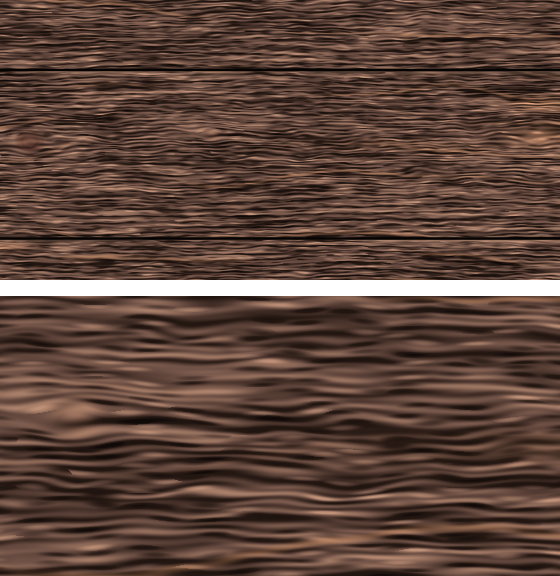
Top, the full canvas; bottom, a detail of the centre.
Reproduce this texture procedurally as a Shadertoy shader.

```glsl
// Weathered dark timber: three horizontal planks split by two thin seams.
// Layered sines and knots bend a grain coordinate; fine wavy lines, stretched
// cells and raised ledges follow it and are shaded by a brown ramp.

const float PLANK_HEIGHT = 0.602;
const float FIRST_SEAM = 0.148;
const float TAU = 6.28318;
const vec3 DEEP = vec3(0.06, 0.035, 0.03);
const vec3 DARK = vec3(0.14, 0.09, 0.07);
const vec3 BROWN = vec3(0.40, 0.29, 0.25);
const vec3 PALE = vec3(0.75, 0.57, 0.47);
const vec3 GOLD = vec3(0.70, 0.48, 0.33);
const vec3 KNOT_RED = vec3(0.27, 0.15, 0.12);

float hash(vec2 p) {
    vec3 q = fract(vec3(p.xyx) * 0.1031);
    q += dot(q, q.yzx + 33.33);
    return fract((q.x + q.y) * q.z);
}

float noise(vec2 p) {
    vec2 i = floor(p), f = fract(p);
    f = f * f * (3.0 - 2.0 * f);
    float low = mix(hash(i), hash(i + vec2(1, 0)), f.x);
    float high = mix(hash(i + vec2(0, 1)), hash(i + vec2(1, 1)), f.x);
    return mix(low, high, f.y);
}

// Cellular noise: x = distance to the nearest point, y = random value of its cell
vec2 cells(vec2 p) {
    vec2 i = floor(p), nearest = vec2(9.0, 0.0);
    for (int y = -1; y <= 1; y++)
    for (int x = -1; x <= 1; x++) {
        vec2 c = i + vec2(x, y);
        vec2 point = c + 0.15 + 0.7 * vec2(hash(c), hash(c + 57.3));
        float d = distance(p, point);
        if (d < nearest.x) nearest = vec2(d, hash(c + 91.7));
    }
    return nearest;
}

float waves(vec2 p) {
    return 0.5 * sin(1.7 * p.x + 5.0 * p.y)
         + 0.3 * sin(4.1 * p.x - 9.0 * p.y + 1.0)
         + 0.2 * sin(9.3 * p.x + 17.0 * p.y + 2.0);
}

float bump(float x, float center, float width) {
    return 1.0 - smoothstep(0.0, width, abs(x - center));
}

float glow(vec2 p, vec2 center, vec2 size) {
    vec2 d = (p - center) / size;
    return exp(-dot(d, d));
}

// Spreads the grain so that it flows around a knot
float bend(vec2 p, vec2 center, vec2 size) {
    return -0.5 * (p.y - center.y) * glow(p, center, size);
}

vec3 woodRamp(float t) {
    vec3 c = mix(DEEP, DARK, smoothstep(-0.12, 0.14, t));
    c = mix(c, BROWN, clamp((t - 0.14) / 0.26, 0.0, 1.0));
    return mix(c, PALE, clamp((t - 0.40) / 0.35, 0.0, 1.0));
}

void mainImage(out vec4 fragColor, in vec2 fragCoord) {
    vec2 p = fragCoord / iResolution.y;

    // Plank number and height above its lower seam
    float plank = floor((p.y - FIRST_SEAM) / PLANK_HEIGHT);
    float h = p.y - FIRST_SEAM - plank * PLANK_HEIGHT;
    float below = PLANK_HEIGHT - h;
    float seamDist = min(h, below);
    float edge = 1.0 - smoothstep(0.07, 0.20, seamDist);

    // Grain coordinate
    vec2 bigKnot = vec2(0.105, 0.492), smallKnot = vec2(0.755, 0.523);
    vec2 sideKnot = vec2(1.94, 0.515), lowKnot = vec2(0.95, 0.105);
    float v = p.y + plank * 3.7 + 0.012 * waves(p + plank * 2.3);
    v += bend(p, bigKnot, vec2(0.17, 0.08)) + bend(p, smallKnot, vec2(0.05, 0.03));
    v += bend(p, sideKnot, vec2(0.20, 0.06)) + bend(p, lowKnot, vec2(0.05, 0.025));
    v += 0.0012 * sin(55.0 * p.x + 4.0 * sin(37.0 * v));
    v += (1.0 - 0.6 * edge) * 0.007 * noise(vec2(13.0 * p.x, 20.0 * v));

    // Faint stains, long fibres and fine wavy lines
    float stain = noise(vec2(2.2 * p.x, 9.0 * v) + 4.0);
    float streak = noise(vec2(3.5 * p.x, 60.0 * v) + 11.0);
    float fibre = noise(vec2(13.0 * p.x, 165.0 * v) + 23.0);
    float drift = noise(vec2(10.0 * p.x, 34.0 * v) + 43.0);
    float line = sin(TAU * (82.0 * v + 1.3 * drift));
    float lineAmount = (1.0 - 0.5 * edge) * (0.06 + 0.10 * noise(vec2(15.0 * p.x, 50.0 * v)));
    float tone = 0.365 + 0.10 * (stain - 0.5) + 0.19 * (streak - 0.5) + 0.42 * (fibre - 0.5);
    tone += lineAmount * line;

    // Short dark pores and pale scratches
    vec2 pore = cells(vec2(16.0 * p.x, 115.0 * v));
    float dash = 1.0 - smoothstep(0.05, 0.48, pore.x);
    tone += dash * (0.22 * step(pore.y, 0.18) - 0.17 * step(0.5, pore.y));

    // Close growth rings, strongest towards the plank edges
    float ring = fract(42.0 * v + 1.5 * noise(vec2(1.6 * p.x, 8.0 * v)));
    float ringAmount = (0.12 + 0.88 * edge) * (0.5 + 0.5 * noise(vec2(2.5 * p.x, 30.0 * v) + 7.0));
    tone += ringAmount * (0.16 * bump(ring, 0.62, 0.28) - 0.24 * bump(ring, 0.27, 0.23));

    // Sparse raised ledges: a shadow under a golden lip
    float level = 10.0 * v + 1.2 * noise(vec2(2.5 * p.x, 4.0 * v) + 31.0);
    float ledge = fract(level);
    float worn = smoothstep(0.45, 0.72, noise(vec2(2.4 * p.x, 7.3 * floor(level))));
    tone -= 0.18 * worn * bump(ledge, 0.27, 0.10);
    float lip = worn * bump(ledge, 0.37, 0.07) * (0.3 + 0.7 * fibre);

    // Warm bare patches
    float bare = glow(p, vec2(1.94, 0.63), vec2(0.12, 0.03)) + glow(p, sideKnot, vec2(0.13, 0.04));
    bare += 0.6 * glow(p, vec2(1.48, 0.475 + 0.01 * sin(6.0 * p.x)), vec2(0.33, 0.02));
    bare += 0.8 * glow(p, vec2(0.02, 0.12), vec2(0.10, 0.02));
    bare += 0.35 * glow(p, smallKnot, vec2(0.03, 0.025));
    tone += 0.12 * bare * (0.5 + streak);
    vec3 color = mix(woodRamp(tone), GOLD * (0.35 + 1.5 * tone), 0.4 * min(bare, 1.0));
    color = mix(color, GOLD, 0.6 * lip);

    // Dark knot heart with faint circles
    float r = length((p - bigKnot) / vec2(0.065, 0.058)) + 0.3 * drift;
    float heart = 1.0 - smoothstep(0.6, 1.2, r);
    color = mix(color, KNOT_RED * (0.6 + 0.1 * sin(20.0 * r) + 0.9 * fibre), 0.55 * heart);

    // Lit upper plank edge, shaded lower edge and black seam
    float lit = exp(-pow(below / 0.016, 2.0)) * smoothstep(0.25, 0.75, noise(vec2(5.0 * p.x, plank * 9.0)));
    color = mix(color, PALE * (0.6 + 0.5 * streak), 0.7 * lit);
    color *= 1.0 - 0.4 * exp(-h / 0.007);
    color = mix(DEEP * 0.4, color, smoothstep(0.002, 0.007, seamDist));
    fragColor = vec4(clamp(color, 0.0, 1.0), 1.0);
}
```
